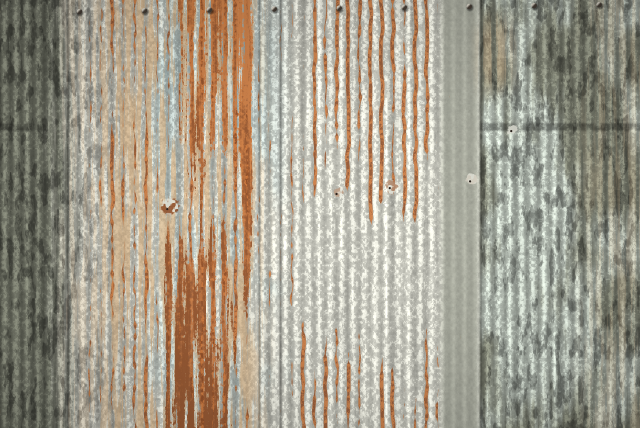
This texture is drawn by a WebGL 2 fragment shader. Its source:

```glsl
#version 300 es
precision highp float;
// Weathered corrugated metal sheets with vertical ridges, rust runs, seams and screws.
uniform vec2 u_resolution;
out vec4 fragColor;

const float RIDGES = 57.0;
const float ASPECT = 1.5;
const float TAU = 6.28318;
const vec3 PALE = vec3(0.78, 0.78, 0.74);
const vec3 MID = vec3(0.62, 0.63, 0.58);
const vec3 DARK = vec3(0.42, 0.43, 0.38);
const vec3 BLUE = vec3(0.64, 0.71, 0.71);
const vec3 TAN = vec3(0.77, 0.65, 0.50);
const vec3 ORANGE = vec3(0.77, 0.46, 0.24);
const vec3 RUST = vec3(0.53, 0.29, 0.15);

float hash(vec2 p) {
  return fract(sin(dot(p, vec2(127.1, 311.7))) * 43758.5453);
}

float noise(vec2 p) {
  vec2 i = floor(p), f = fract(p);
  f = f * f * (3.0 - 2.0 * f);
  return mix(mix(hash(i), hash(i + vec2(1, 0)), f.x),
             mix(hash(i + vec2(0, 1)), hash(i + vec2(1, 1)), f.x), f.y);
}

float fbm(vec2 p) {
  float sum = 0.0, gain = 0.53;
  for (int i = 0; i < 4; i++) {
    sum += gain * noise(p);
    p = p * 2.03 + 17.3;
    gain *= 0.5;
  }
  return sum;
}

// Soft window that is one between a and b
float band(float x, float a, float b, float soft) {
  return smoothstep(a - soft, a + soft, x) * (1.0 - smoothstep(b - soft, b + soft, x));
}

// Broken rust run along each ridge; amount sets how wide and continuous it is
float drip(float phase, float y, float amount, float seed) {
  float lane = floor(phase + 0.5);
  float wobble = 0.2 * (noise(vec2(lane * 9.0 + seed, y * 30.0)) - 0.5);
  float gaps = 0.6 * noise(vec2(lane * 5.3 + seed, y * 9.0)) + 0.4 * noise(vec2(lane * 3.1, y * 75.0));
  float width = 0.42 * (amount * (0.6 + 0.6 * hash(vec2(lane, seed))) - gaps);
  return smoothstep(-0.06, 0.07, min(width, 0.17) - abs(phase - lane + wobble));
}

// Thin shadow with a lit edge where one sheet overlaps the next
vec3 overlap(vec3 col, float x, float edge) {
  col *= 1.0 - 0.22 * band(x, edge, edge + 0.003, 0.0015);
  return col + 0.06 * band(x, edge - 0.005, edge - 0.001, 0.0015);
}

// Ragged hole with a chipped pale rim and a rusty side
vec3 hole(vec3 col, vec2 p, vec2 center, float radius, float rusty) {
  vec2 q = p - center * vec2(ASPECT, 1.0);
  float d = length(q) + radius * 0.9 * (fbm(p * 90.0) - 0.5);
  vec3 rim = mix(PALE * 1.08, RUST, rusty * smoothstep(0.3, 0.6, noise(p * 140.0)));
  col = mix(col, rim, 0.85 * smoothstep(radius, radius * 0.7, d));
  return mix(col, vec3(0.16, 0.13, 0.11), smoothstep(0.004, 0.001, length(q + radius * 0.25)));
}

vec3 screw(vec3 col, vec2 q) {
  float d = length(q);
  col *= 1.0 - 0.5 * smoothstep(0.011, 0.004, length(q + vec2(-0.002, 0.003)));
  vec3 head = mix(vec3(0.25, 0.22, 0.19), vec3(0.8, 0.78, 0.73), smoothstep(-0.002, 0.006, q.y - q.x));
  return mix(col, head, smoothstep(0.0075, 0.005, d));
}

void main() {
  vec2 uv = gl_FragCoord.xy / u_resolution;
  vec2 p = uv * vec2(ASPECT, 1.0);
  float x = uv.x, y = uv.y, down = 1.0 - y;
  float phase = x * RIDGES;
  float lane = floor(phase + 0.5);
  float grain = fbm(p * vec2(190.0, 150.0));
  float fibre = fbm(vec2(x * 210.0, y * 7.0));
  float cloud = fbm(p * vec2(14.0, 7.0));

  // Sheet tones from left to right
  float plain = band(x, 0.69, 0.75, 0.008);
  float stained = smoothstep(0.747, 0.753, x);
  vec3 col = mix(DARK, PALE * 0.95, smoothstep(0.07, 0.135, x + 0.05 * (fibre - 0.5)));
  col = mix(col, BLUE, 0.55 * band(x, 0.23, 0.44, 0.03) * smoothstep(0.35, 0.65, cloud));
  col = mix(col, BLUE, 0.6 * band(x, 0.245, 0.28, 0.012) * band(down, 0.1, 0.57, 0.08));
  col = mix(col, MID, 0.85 * plain);
  float patchy = cloud + 0.22 * band(x, 0.76, 0.89, 0.03) * band(down, 0.38, 0.9, 0.1) + 0.3 * (fibre - 0.5);
  vec3 mottled = mix(DARK * 1.12, mix(MID, BLUE, 0.3) * 1.07, smoothstep(0.34, 0.72, patchy));
  col = mix(col, mottled, stained);

  // Ridge shading, with flaking along the crests and variation by ridge
  float wave = cos(TAU * (phase - 0.45));
  float groove = pow(0.5 - 0.5 * cos(TAU * (phase - 0.12)), 4.0);
  float depth = mix(0.11, 0.06, plain) + 0.06 * (1.0 - smoothstep(0.08, 0.14, x)) + 0.05 * stained;
  col *= 1.0 + depth * wave - 0.06 * groove + 0.1 * (hash(vec2(lane, 4.0)) - 0.5) * (1.0 - plain);
  float flakes = smoothstep(0.5, 0.65, grain + 0.14 * wave) * (1.0 - plain);
  col = mix(col, col * 1.16, flakes * 0.7);
  col *= 1.0 + (0.3 - 0.15 * plain) * (grain - 0.5) + 0.2 * (fibre - 0.5) * (1.0 - plain);
  float smudge = smoothstep(0.53, 0.68, fbm(p * vec2(75.0, 28.0)));
  col *= 1.0 - 0.3 * smudge * max(stained, 1.0 - smoothstep(0.08, 0.25, x));

  // Tan wash, then dense rust on the third sheet
  float wash = band(x, 0.16, 0.405, 0.03) + 0.35 * band(x, 0.1, 0.16, 0.02);
  wash += 0.6 * band(x, 0.75, 0.8, 0.02) * band(down, 0.05, 0.2, 0.05) + 0.3 * smoothstep(0.88, 0.95, x);
  col = mix(col, TAN * (0.9 + 0.2 * grain), 0.8 * wash * smoothstep(0.4, 0.62, fibre + 0.1 * wave));
  float dense = 0.75 * band(x, 0.28, 0.395, 0.015) * (1.0 - smoothstep(0.2, 0.75, down));
  dense += 0.85 * band(x, 0.255, 0.365, 0.015) * smoothstep(0.45, 0.68, down);
  dense += 0.75 * band(x, 0.376, 0.396, 0.006) * (1.0 - smoothstep(0.6, 0.85, down));
  float cover = 0.42 * min(dense, 1.1) + 0.55 * fibre + 0.2 * (grain - 0.5) + 0.09 * cos(TAU * phase);
  float crust = smoothstep(0.52, 0.62, cover) * smoothstep(0.05, 0.3, dense);
  vec3 oxide = mix(ORANGE, RUST, smoothstep(0.4, 0.65, 0.5 * fibre + 0.3 * grain + 0.2 * down));
  col = mix(col, oxide, 0.9 * crust);

  // Separate runs: long from the top, shorter from the bottom
  float reach = 0.3 + 0.25 * hash(vec2(lane, 8.0));
  float upper = band(x, 0.485, 0.68, 0.01) * (1.0 - smoothstep(reach - 0.04, reach + 0.02, down));
  float lower = band(x, 0.45, 0.685, 0.01) * smoothstep(reach + 0.3, reach + 0.45, down);
  float faint = band(x, 0.13, 0.47, 0.02);
  float runs = max(drip(phase, y, 0.98 * upper, 2.0), drip(phase, y, 0.88 * lower, 5.0));
  runs = max(runs, drip(phase, y, 0.56 * faint, 9.0));
  col = mix(col, mix(ORANGE, RUST, smoothstep(0.35, 0.7, grain)), 0.88 * runs);

  // Sheet overlaps and the horizontal joints
  col = overlap(overlap(overlap(col, x, 0.105), x, 0.404), x, 0.75);
  col = overlap(col, x, 0.437);
  float joint = band(down, 0.288, 0.306, 0.004) * max(stained, 1.0 - smoothstep(0.08, 0.11, x));
  col *= 1.0 - 0.28 * joint * smoothstep(0.25, 0.6, noise(p * vec2(60.0, 25.0)));

  // Holes and the row of screws
  col = hole(col, p, vec2(0.265, 0.517), 0.022, 1.0);
  col = hole(col, p, vec2(0.612, 0.565), 0.018, 0.6);
  col = hole(col, p, vec2(0.528, 0.55), 0.013, 0.5);
  col = hole(col, p, vec2(0.737, 0.58), 0.015, 0.1);
  col = hole(col, p, vec2(0.801, 0.697), 0.013, 0.0);
  for (int i = 0; i < 9; i++) {
    float k = float(i);
    vec2 center = vec2((0.124 + 0.1015 * k) * ASPECT, 0.973 + 0.002 * k);
    col = screw(col, p - center);
  }

  // Darkened corners
  vec2 c = uv - 0.5;
  col *= 1.08 - 0.5 * dot(c, c);
  fragColor = vec4(clamp(col, 0.0, 1.0), 1.0);
}
```
